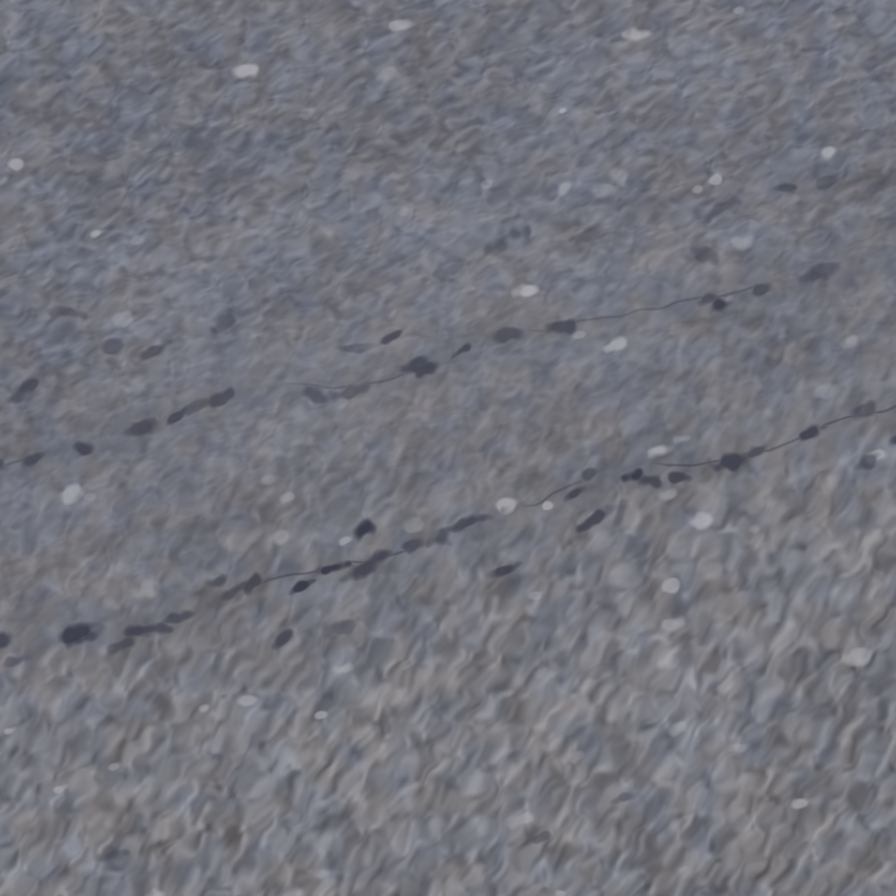
Write a WebGL 1 fragment shader that draws this texture.

```glsl
precision highp float;
// Weathered asphalt seen at a slant, with broken rows of dark pits and pale chips.
uniform vec2 u_resolution;

const vec3 FAR_COLOR = vec3(0.443, 0.449, 0.488);
const vec3 NEAR_COLOR = vec3(0.462, 0.463, 0.486);
const vec3 PIT_COLOR = vec3(0.225, 0.230, 0.285);
const vec3 CHIP_COLOR = vec3(0.700, 0.700, 0.720);
const vec3 WARM_TINT = vec3(0.030, 0.006, -0.030);

const float FAR_ANGLE = 0.50;        // grain direction at the top, radians
const float NEAR_ANGLE = 1.02;       // grain direction at the bottom
const vec2 FAR_GRAIN = vec2(72.0, 135.0);   // grains per canvas, along and across
const vec2 NEAR_GRAIN = vec2(46.0, 98.0);
const float FINE_SCALE = 1.75;
const float FAR_CONTRAST = 0.155;
const float NEAR_CONTRAST = 0.235;
const float MOTTLE_CONTRAST = 0.045;
const float PIT_SPACING = 0.048;
const float PIT_TILT = 0.14;         // pits lean a little more than their row
const float HAIRLINE_WIDTH = 0.0028;

float hash(vec2 p) {
  vec3 q = fract(vec3(p.xyx) * 0.1031);
  q += dot(q, q.yzx + 33.33);
  return fract((q.x + q.y) * q.z);
}

float noise(vec2 p) {
  vec2 cell = floor(p);
  vec2 f = fract(p);
  f = f * f * (3.0 - 2.0 * f);
  float low = mix(hash(cell), hash(cell + vec2(1.0, 0.0)), f.x);
  float high = mix(hash(cell + vec2(0.0, 1.0)), hash(cell + 1.0), f.x);
  return mix(low, high, f.y);
}

// Coordinates along and across a direction.
vec2 turn(vec2 p, float angle) {
  float c = cos(angle), s = sin(angle);
  return vec2(c * p.x + s * p.y, c * p.y - s * p.x);
}

// Two octaves of stretched grain, centred on zero.
float grain(vec2 p, float angle, vec2 scale) {
  vec2 q = turn(p, angle) * scale + 40.0;
  q += 0.9 * vec2(noise(p * 60.0 + 7.0), noise(p * 60.0 + 91.0));
  float coarse = noise(q) - 0.5;
  float fine = noise(turn(q, 0.35) * FINE_SCALE + 150.0) - 0.5;
  return 0.75 * coarse + 0.5 * fine;
}

float blob(vec2 p, vec2 halfSize, float roughness) {
  return 1.0 - smoothstep(0.5, 1.4, length(p / halfSize) + roughness);
}

// Pits strung along a line from the left edge; spread is their distance from it.
float pitRow(vec2 p, float startY, float angle, float spread, float chance,
             float roughness, float seed) {
  vec2 q = turn(p - vec2(0.0, startY), angle);
  q.y -= 0.035 * (noise(vec2(q.x * 7.0, seed)) - 0.5);
  float home = floor(q.x / PIT_SPACING);
  float dark = 0.0;
  for (int i = -1; i <= 1; i++) {
    vec2 id = vec2(home + float(i) + 50.0, seed);
    float size = hash(id + 11.0);
    vec2 center = vec2((id.x - 50.0 + hash(id + 3.0)) * PIT_SPACING,
                       spread * (hash(id + 5.0) + hash(id + 7.0) - 1.0));
    vec2 halfSize = vec2(mix(0.011, 0.029, size * size),
                         mix(0.0042, 0.0085, hash(id + 13.0)));
    float lean = PIT_TILT + 0.5 * (hash(id + 17.0) - 0.5);
    float depth = step(hash(id), chance) * mix(0.5, 1.0, hash(id + 19.0));
    dark = max(dark, depth * blob(turn(q - center, lean), halfSize, roughness));
  }
  return dark;
}

// Faint broken crack and the shallow shade around it: x line, y shade.
vec2 crack(vec2 p, float startY, float angle, float seed) {
  vec2 q = turn(p - vec2(0.0, startY), angle);
  q.y -= 0.035 * (noise(vec2(q.x * 7.0, seed)) - 0.5);
  float wobble = 0.006 * (noise(vec2(q.x * 45.0, seed + 9.0)) - 0.5);
  float gaps = smoothstep(0.42, 0.75, noise(vec2(q.x * 11.0, seed + 21.0)));
  float line = 1.0 - smoothstep(0.0, HAIRLINE_WIDTH, abs(q.y + wobble));
  return vec2(line * gaps, exp(-q.y * q.y / 0.0007));
}

// Stray marks dropped at random over the whole surface.
float scatter(vec2 p, float cells, float chance, vec2 halfSize, float roughness, float seed) {
  vec2 home = floor(p * cells);
  float mark = 0.0;
  for (int j = -1; j <= 1; j++) {
    for (int i = -1; i <= 1; i++) {
      vec2 cell = home + vec2(float(i), float(j));
      vec2 id = cell + seed;
      vec2 center = (cell + vec2(hash(id + 2.0), hash(id + 4.0))) / cells;
      vec2 size = halfSize * mix(0.6, 1.3, hash(id + 6.0));
      float strength = step(hash(id), chance) * mix(0.35, 1.0, hash(id + 8.0));
      mark = max(mark, strength * blob(turn(p - center, 0.3), size, roughness));
    }
  }
  return mark;
}

void main() {
  vec2 p = gl_FragCoord.xy / u_resolution.y;
  float nearness = 1.0 - smoothstep(0.15, 0.85, p.y + 0.25 * (0.5 - p.x));
  float roughness = 1.0 * (noise(p * 105.0 + 60.0) - 0.5);

  // Ground tone and grain, coarser and steeper toward the viewer.
  vec3 color = mix(FAR_COLOR, NEAR_COLOR, nearness);
  float farGrain = FAR_CONTRAST * grain(p, FAR_ANGLE, FAR_GRAIN);
  float nearGrain = NEAR_CONTRAST * grain(p + 3.0, NEAR_ANGLE, NEAR_GRAIN);
  float mottle = noise(turn(p, 0.25) * vec2(6.0, 14.0) + 30.0) - 0.5;
  vec2 lower = crack(p, 0.275, 0.26, 31.0);
  vec2 upper = crack(p, 0.490, 0.22, 57.0);
  float smoothing = 1.0 - 0.3 * max(lower.y, upper.y);
  color += smoothing * mix(farGrain, nearGrain, nearness) + MOTTLE_CONTRAST * mottle;
  color += WARM_TINT * (noise(p * 38.0 + 12.0) - 0.5);
  color -= 0.022 * (lower.y + upper.y);

  // Pale chips, then cracks and pits.
  float chips = scatter(p, 24.0, 0.09, vec2(0.010, 0.006), roughness, 210.0);
  color = mix(color, CHIP_COLOR, 0.75 * chips);
  float dark = 0.45 * max(lower.x, 0.7 * upper.x);
  dark = max(dark, pitRow(p, 0.275, 0.26, 0.012, 0.72, roughness, 31.0));
  dark = max(dark, pitRow(p, 0.265, 0.26, 0.060, 0.60, roughness, 83.0));
  dark = max(dark, 0.85 * pitRow(p, 0.490, 0.22, 0.014, 0.55, roughness, 57.0));
  dark = max(dark, 0.65 * pitRow(p, 0.530, 0.22, 0.060, 0.40, roughness, 119.0));
  dark = max(dark, 0.55 * pitRow(p, 0.610, 0.20, 0.030, 0.40, roughness, 143.0));
  dark = max(dark, 0.50 * scatter(p, 9.0, 0.15, vec2(0.016, 0.006), roughness, 320.0));
  color = mix(color, PIT_COLOR, dark);

  gl_FragColor = vec4(clamp(color, 0.0, 1.0), 1.0);
}
```
